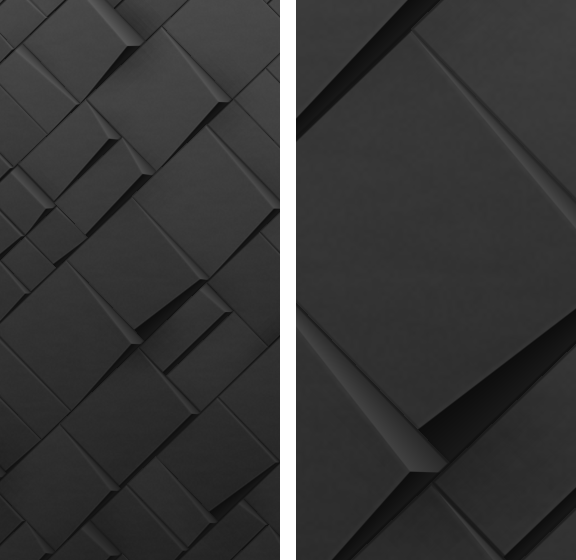
Left, the full canvas; right, a detail of the centre.
A Shadertoy shader for this background:

```glsl
// A wall of dark matte slabs laid diagonally in uneven lanes, some cut in half.
// Each slab has its own corner lifts, which open tapered pale and dark side walls;
// soft shade comes from sampling the slab heights around each point.

const float CELL = 0.335;         // slab pitch in canvas widths
const float ANGLE = 0.765;        // lane direction in radians
const float JITTER = 0.32;        // unevenness of the slab borders
const float LIFT = 0.27;          // greatest corner lift, relative to slab size
const float PALE_REACH = 1.0;     // width of the pale walls per lift
const float DARK_REACH = 0.68;    // width of the dark walls per lift
const float GAP = 0.0075;         // half width of the seams, in cells
const float TONE_LOW = 0.148;     // slab grey at the bottom
const float TONE_HIGH = 0.276;    // slab grey at the top
const float TONE_VARY = 0.026;    // grey difference between slabs
const float SEAM_TONE = 0.06;
const float SHADE = 1.25;         // strength of the soft shade
const float SHADE_RADIUS = 0.36;
const int SHADE_SAMPLES = 48;

struct Slab {
    vec2 id;
    vec2 local;   // position inside the slab, in cells
    vec2 size;
    vec3 lift;    // lifts of the bottom, right and top corners
};

float hash(vec2 p) {
    vec3 q = fract(p.xyx * 0.1031);
    q += dot(q, q.yzx + 33.33);
    return fract((q.x + q.y) * q.z);
}

float noise(vec2 p) {
    vec2 i = floor(p), f = fract(p);
    f = f * f * (3.0 - 2.0 * f);
    return mix(mix(hash(i), hash(i + vec2(1, 0)), f.x),
               mix(hash(i + vec2(0, 1)), hash(i + vec2(1, 1)), f.x), f.y);
}

float border(float index, float seed) {
    return index + JITTER * hash(vec2(index, seed));
}

// Index, start and length of the uneven interval that holds x
vec3 interval(float x, float seed) {
    float index = floor(x);
    if (x < border(index, seed)) index -= 1.0;
    float start = border(index, seed);
    return vec3(index, start, border(index + 1.0, seed) - start);
}

// Keeps one of the two parts on either side of a cut
void cutSlab(inout float id, inout float local, inout float size, float ratio) {
    float at = size * ratio;
    bool upper = local > at;
    id += upper ? 0.5 : 0.0;
    local -= upper ? at : 0.0;
    size = upper ? size - at : at;
}

Slab findSlab(vec2 p) {
    vec3 lane = interval(p.y, 5.0);
    float x = p.x + 7.0 * hash(vec2(lane.x, 91.0));
    vec3 column = interval(x, lane.x + 60.0);
    Slab s;
    s.id = vec2(column.x, lane.x);
    s.local = vec2(x - column.y, p.y - lane.y);
    s.size = vec2(column.z, lane.z);

    float kind = hash(s.id + 23.0);
    float ratio = mix(0.42, 0.58, hash(s.id + 37.0));
    if (kind < 0.22 || kind > 0.94) cutSlab(s.id.x, s.local.x, s.size.x, ratio);
    if (kind > 0.78) cutSlab(s.id.y, s.local.y, s.size.y, ratio);

    vec2 key = s.id * 2.0;
    vec3 chance = vec3(hash(key + 111.0), hash(key + 157.0), hash(key + 203.0));
    s.lift = LIFT * min(s.size.x, s.size.y) * pow(chance, vec3(5.0, 2.0, 4.0));
    return s;
}

float slabHeight(Slab s) {
    vec2 f = s.local / s.size;
    return mix(s.lift.x * (1.0 - f.y) * (1.0 - f.x), mix(s.lift.y, s.lift.z, f.y), f.x);
}

// Share of the surroundings that stand higher, biased toward the light
float softShade(vec2 p, float height) {
    float sum = 0.0;
    for (int i = 0; i < SHADE_SAMPLES; i++) {
        float k = (float(i) + 0.5) / float(SHADE_SAMPLES);
        float turn = float(i) * 2.39996;
        vec2 offset = SHADE_RADIUS * sqrt(k) * vec2(cos(turn), sin(turn)) + vec2(0.02, 0.09);
        float rise = slabHeight(findSlab(p + offset)) - height;
        sum += clamp((rise - 0.2 * length(offset)) * 7.0, 0.0, 1.0);
    }
    return sum / float(SHADE_SAMPLES);
}

// Dark line of half width GAP with a soft flank
float seamLine(float inset, float aa) {
    return 1.0 - smoothstep(GAP - aa, GAP + 1.4 * aa, inset);
}

void mainImage(out vec4 fragColor, in vec2 fragCoord) {
    vec2 uv = fragCoord / iResolution.x;
    float c = cos(ANGLE), sn = sin(ANGLE);
    vec2 p = vec2(c * uv.x + sn * uv.y, c * uv.y - sn * uv.x) / CELL + vec2(3.2, 11.4);
    float aa = 1.0 / (iResolution.x * CELL);

    Slab s = findSlab(p);
    vec2 f = s.local / s.size;
    vec2 key = s.id * 2.0;
    float level = pow(fragCoord.y / iResolution.y, 1.1);
    float base = mix(TONE_LOW, TONE_HIGH, level);

    // Top face with its own tone, a slight slope and faint grain
    float face = base + TONE_VARY * (hash(key + 71.0) - 0.5) + 0.014 * (f.y - 0.5);
    face += 0.008 * (noise(uv * vec2(22.0, 65.0)) - 0.5) + 0.010 * (noise(uv * 190.0) - 0.5);
    face *= exp(-SHADE * softShade(p, slabHeight(s)));

    // Side walls: pale toward the upper right, dark toward the lower right
    float paleWidth = PALE_REACH * mix(s.lift.y, s.lift.z, f.y);
    float darkWidth = DARK_REACH * mix(s.lift.x, s.lift.y, f.x);
    float paleEdge = s.size.x - s.local.x - paleWidth;
    float darkEdge = s.local.y - darkWidth;
    float depth = clamp((s.size.x - s.local.x) / max(paleWidth, 0.001), 0.0, 1.0);
    float pale = base * mix(0.80, 1.32, depth);
    float dark = mix(0.10, 0.05, clamp(s.local.y / max(darkWidth, 0.001), 0.0, 1.0));
    float wall = mix(pale, dark, smoothstep(-aa, aa, paleEdge - darkEdge));
    float edge = min(paleEdge, darkEdge);
    face += 0.018 * (1.0 - smoothstep(0.004, 0.022, edge));
    float tone = mix(wall, face, smoothstep(-aa, aa, edge));

    // Seams: strong along the lanes, fainter and uneven across them
    vec2 inset = min(s.local, s.size - s.local);
    float along = seamLine(inset.y, aa) * mix(0.45, 0.9, hash(key + 13.0));
    float across = seamLine(inset.x, aa) * mix(0.1, 0.65, hash(key + 29.0));
    tone = mix(tone, min(tone, SEAM_TONE), max(along, across));
    fragColor = vec4(vec3(tone), 1.0);
}
```
